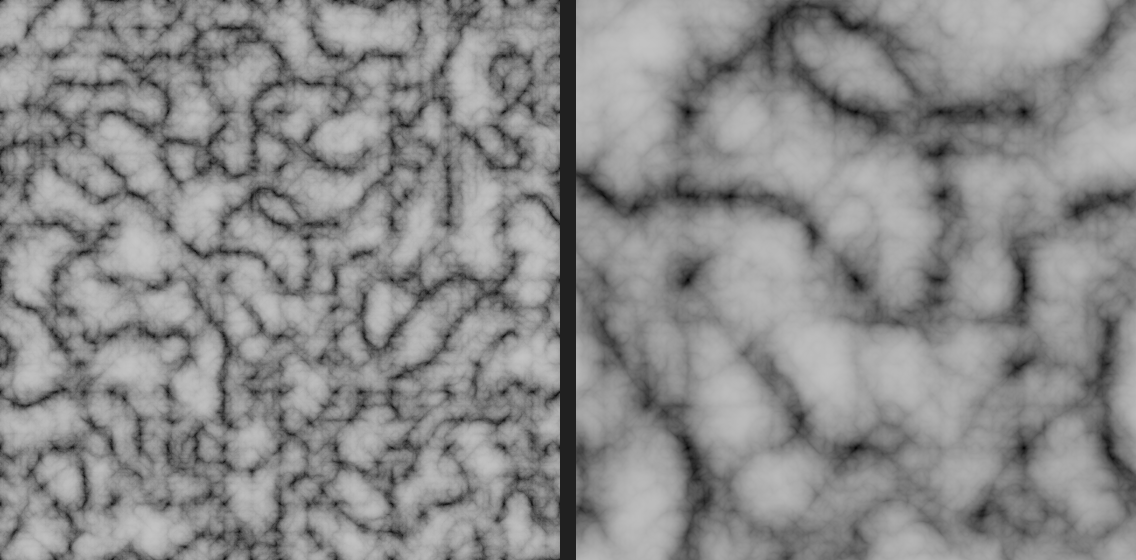
Left: the whole. Right: its middle third, enlarged.
Write a Shadertoy shader that draws this texture.

```glsl
#define BASE_CELLS 10.0
#define OCTAVES 6
#define GAIN 0.5
#define CONTRAST 3.6
#define BRIGHTEST 0.8
#define SEED 17.3

// Random unit gradient at a lattice point
vec2 latticeGradient(vec2 cell, float seed) {
    float h = fract(sin(dot(cell, vec2(127.1, 311.7)) + seed) * 43758.5453);
    float angle = 6.28318 * h;
    return vec2(cos(angle), sin(angle));
}

// Signed gradient noise, zero at every lattice point
float gradientNoise(vec2 p, float seed) {
    vec2 cell = floor(p);
    vec2 f = p - cell;
    vec2 blend = f * f * f * (f * (f * 6.0 - 15.0) + 10.0);
    vec2 right = vec2(1.0, 0.0);
    vec2 up = vec2(0.0, 1.0);
    float a = dot(latticeGradient(cell, seed), f);
    float b = dot(latticeGradient(cell + right, seed), f - right);
    float c = dot(latticeGradient(cell + up, seed), f - up);
    float d = dot(latticeGradient(cell + 1.0, seed), f - 1.0);
    return mix(mix(a, b, blend.x), mix(c, d, blend.x), blend.y);
}

// Folded octaves: puffy lobes parted by sharp creases
float turbulence(vec2 p) {
    float sum = 0.0;
    float amplitude = 1.0;
    for (int i = 0; i < OCTAVES; i++) {
        sum += amplitude * abs(gradientNoise(p, SEED + 5.7 * float(i)));
        p *= 2.0;
        amplitude *= GAIN;
    }
    return sum;
}

void mainImage(out vec4 fragColor, in vec2 fragCoord) {
    // Centred, so a lattice point sits in the middle of the canvas
    vec2 uv = (fragCoord - 0.5 * iResolution.xy) / iResolution.y;
    float smoke = turbulence(uv * BASE_CELLS);

    // Soft shoulder: deep creases, gently saturating lobes
    float gray = BRIGHTEST * (1.0 - exp(-CONTRAST * smoke));
    fragColor = vec4(vec3(gray), 1.0);
}
```
